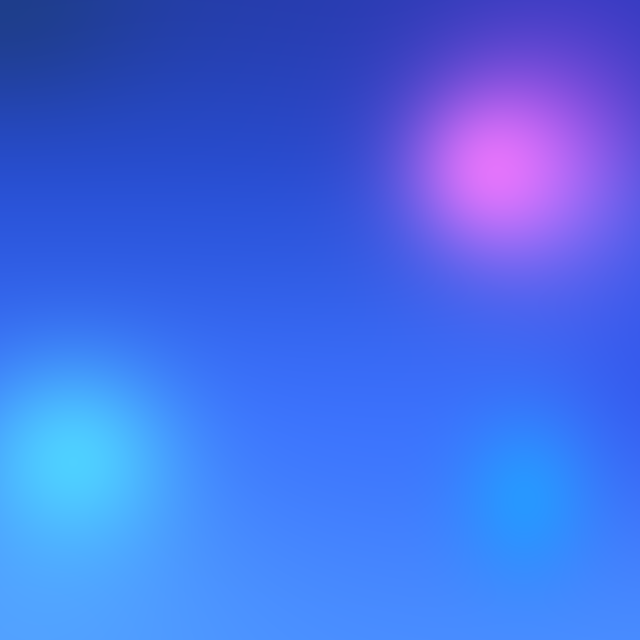
Reproduce this background procedurally as a WebGL 1 fragment shader.

```glsl
precision highp float;
// A soft blue backdrop that brightens from navy at the top to azure below,
// lit by blurred glows: pink in a violet halo, cyan at left, azure at right.
// Each glow is an elliptical Gaussian mixed over a smooth vertical gradient.

uniform vec2 u_resolution;

// Gaussian falloff: 1 at the center, 1/e at the given radii
float glow(vec2 p, vec2 center, vec2 radii) {
  vec2 d = (p - center) / radii;
  return exp(-dot(d, d));
}

// Vertical gradient through four blues
vec3 backdrop(float y) {
  vec3 c = mix(vec3(0.29, 0.56, 1.0), vec3(0.23, 0.44, 0.99), smoothstep(-0.1, 0.42, y));
  c = mix(c, vec3(0.155, 0.31, 0.83), smoothstep(0.3, 0.8, y));
  return mix(c, vec3(0.14, 0.24, 0.66), smoothstep(0.65, 1.05, y));
}

void main() {
  vec2 p = gl_FragCoord.xy / u_resolution;
  vec3 color = backdrop(p.y);

  // Broad tints: dim upper left corner, indigo right side, bright lower left
  color = mix(color, vec3(0.11, 0.24, 0.50), 0.75 * glow(p, vec2(0.0, 1.0), vec2(0.22, 0.16)));
  color = mix(color, vec3(0.20, 0.22, 0.77), 0.8 * glow(p, vec2(1.0, 1.0), vec2(0.45, 0.3)));
  color = mix(color, vec3(0.19, 0.32, 0.91), 0.7 * glow(p, vec2(1.05, 0.45), vec2(0.17, 0.22)));
  color = mix(color, vec3(0.33, 0.65, 1.0), 0.8 * glow(p, vec2(0.04, 0.03), vec2(0.34, 0.26)));

  // Violet halo, bluer toward its underside, around a pink core
  vec3 violet = mix(vec3(0.62, 0.45, 1.0), vec3(0.60, 0.32, 0.90), smoothstep(0.6, 0.88, p.y));
  color = mix(color, violet, glow(p, vec2(0.84, 0.75), vec2(0.19)));
  color = mix(color, vec3(1.0, 0.48, 1.0), 0.75 * glow(p, vec2(0.77, 0.735), vec2(0.115)));

  // Cyan and azure glows
  color = mix(color, vec3(0.31, 0.83, 1.0), 0.95 * glow(p, vec2(0.115, 0.28), vec2(0.155, 0.15)));
  color = mix(color, vec3(0.15, 0.60, 1.0), 0.95 * glow(p, vec2(0.82, 0.22), vec2(0.1, 0.125)));

  gl_FragColor = vec4(color, 1.0);
}
```
